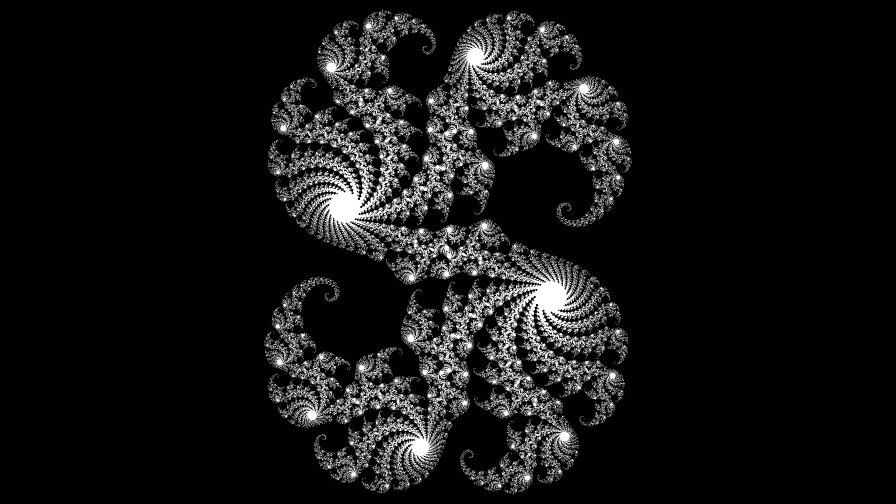
This background is drawn by a Shadertoy shader. Its source:

```glsl
// Draws a white Julia set with two large spirals on black.

// Returns 1 where the orbit of z stays bounded, 0 where it escapes.
float juliaMask(vec2 z) {
    for (int i = 0; i < 230; i++) {
        z = vec2(z.x * z.x - z.y * z.y, 2.0 * z.x * z.y) + vec2(0.285, -0.013);
        if (dot(z, z) > 4.0) return 0.0;
    }
    return 1.0;
}

void mainImage(out vec4 fragColor, in vec2 fragCoord) {
    // Average a grid of samples inside each pixel to smooth the filigree
    const int GRID = 3;
    float coverage = 0.0;
    for (int y = 0; y < GRID; y++) {
        for (int x = 0; x < GRID; x++) {
            vec2 jitter = (vec2(x, y) + 0.5) / float(GRID) - 0.5;
            // The canvas height spans 2.25 units of the complex plane
            vec2 point = (fragCoord + jitter - 0.5 * iResolution.xy) * 2.25 / iResolution.y;
            coverage += juliaMask(point);
        }
    }
    fragColor = vec4(vec3(coverage / float(GRID * GRID)), 1.0);
}
```
